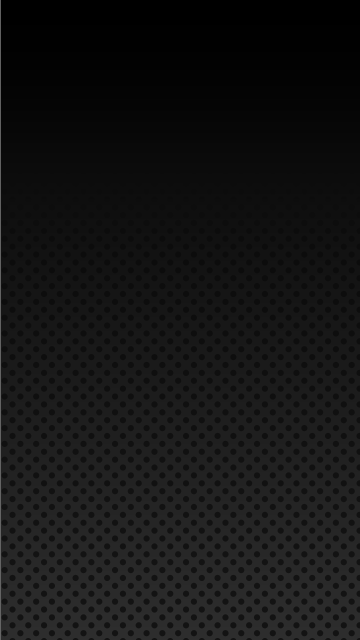
Give the GLSL for this pattern, as a Shadertoy shader.

```glsl
// Staggered dark dots on a charcoal sheet that fades to black at the top.

const float PERIOD = 0.02465;               // dot spacing, in canvas heights
const float DOT_RADIUS = 0.0048;
const vec2 LATTICE_ORIGIN = vec2(0.0072, 0.5703);
const float EDGE_WIDTH = 0.0014;
const vec3 EDGE_COLOR = vec3(0.42);

// Distance to the nearest point of a square grid.
float gridDistance(vec2 p, float period) {
    return length((fract(p / period + 0.5) - 0.5) * period);
}

// Distance to the nearest dot: two grids, half a period apart.
float staggeredDots(vec2 p, float period, float radius) {
    float first = gridDistance(p, period);
    float second = gridDistance(p + 0.5 * period, period);
    return min(first, second) - radius;
}

// Antialiased coverage of a signed distance.
float coverage(float dist, float pixel) {
    return clamp(0.5 - dist / pixel, 0.0, 1.0);
}

// Sheet brightness by depth below the top edge.
float sheetShade(float depth) {
    return 0.178 * depth * smoothstep(-0.12, 0.34, depth);
}

// Dots sink into the sheet near the top and level off below.
float dotShade(float depth, float sheet) {
    float level = mix(0.044, 0.074, smoothstep(0.25, 0.95, depth));
    return mix(sheet, min(sheet, level), smoothstep(0.18, 0.42, depth));
}

void mainImage(out vec4 fragColor, in vec2 fragCoord) {
    float pixel = 1.0 / iResolution.y;
    vec2 p = fragCoord * pixel;
    p.y = 1.0 - p.y;                        // depth measured from the top

    // Gradient and dots
    float sheet = sheetShade(p.y);
    float dots = staggeredDots(p - LATTICE_ORIGIN, PERIOD, DOT_RADIUS);
    float shade = mix(sheet, dotShade(p.y, sheet), coverage(dots, pixel));

    // Thin light line on the left edge
    vec3 color = mix(vec3(shade), EDGE_COLOR, coverage(p.x - EDGE_WIDTH, pixel));
    fragColor = vec4(color, 1.0);
}
```
